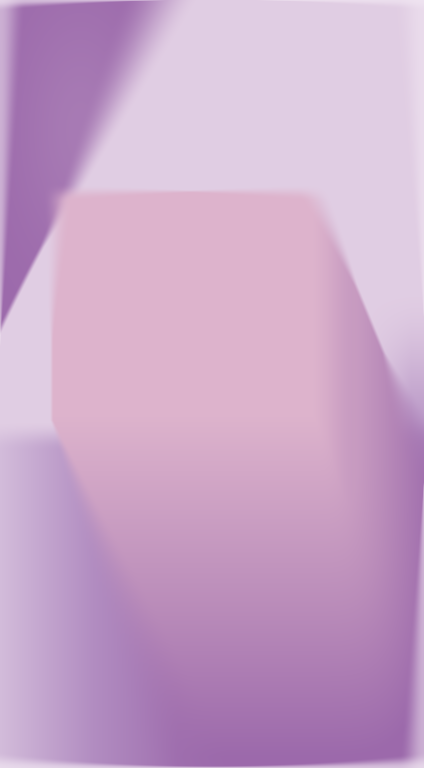
Reproduce this background procedurally as a WebGL 2 fragment shader.

```glsl
#version 300 es
precision highp float;
// Soft violet backdrop: a rosy folded panel over pale lavender, with a dark
// violet wedge at the upper left and a lilac haze below. Each layer is a
// half-plane with its own blur, filled by gradients, inside a pale bowed rim.

uniform vec2 u_resolution;
out vec4 fragColor;

const vec3 LAVENDER = vec3(0.880, 0.805, 0.890);
const vec3 PINK     = vec3(0.866, 0.702, 0.800);
const vec3 MAUVE    = vec3(0.725, 0.545, 0.725);
const vec3 VIOLET   = vec3(0.610, 0.412, 0.670);
const vec3 PLUM     = vec3(0.655, 0.480, 0.705);
const vec3 LILAC    = vec3(0.695, 0.550, 0.755);
const vec3 MIST     = vec3(0.825, 0.735, 0.855);
const vec3 RIM      = vec3(0.945, 0.905, 0.950);

// Linear position of v between a and b, clamped to 0..1
float ramp(float a, float b, float v) {
    return clamp((v - a) / (b - a), 0.0, 1.0);
}

// Soft step: 0 below -blur, 1 above +blur
float softEdge(float d, float blur) {
    return smoothstep(-blur, blur, d);
}

// The x of the line through a and b at height y
float lineX(vec2 a, vec2 b, float y) {
    return mix(a.x, b.x, (y - a.y) / (b.y - a.y));
}

// Three-stop gradient from pink through mauve to violet
vec3 roseGradient(float t) {
    return mix(mix(PINK, MAUVE, ramp(0.0, 0.57, t)), VIOLET, ramp(0.57, 1.0, t));
}

// Dark wedge, blurred at the top and crisp lower down
vec3 addWedge(vec3 base, vec2 p) {
    float lower = lineX(vec2(0.0, 0.57), vec2(0.14, 0.72), p.y);
    lower -= 0.5 * max(p.y - 0.57, 0.0) * max(0.72 - p.y, 0.0);
    float upper = lineX(vec2(0.18, 0.766), vec2(0.378, 1.0), p.y);
    float edge = mix(lower, upper, smoothstep(0.72, 0.79, p.y));
    float blur = mix(0.008, 0.095, ramp(0.68, 1.0, p.y));
    vec2 q = (p - vec2(0.19, 0.83)) * vec2(6.5, 6.0);
    vec3 wedge = mix(VIOLET, PLUM, exp(-dot(q, q)));
    return mix(base, wedge, softEdge(edge - p.x, blur));
}

// Haze along the lower left, deepening to the right
vec3 addLowerHaze(vec3 base, vec2 p) {
    vec3 haze = mix(MIST, LILAC, ramp(0.0, 0.22, p.x));
    haze = mix(haze, VIOLET, ramp(0.22, 0.42, p.x) * 0.8);
    return mix(base, haze, softEdge(0.433 - p.y, 0.020));
}

// Lilac shade beside the right flank of the panel
vec3 addRightShade(vec3 base, vec2 p) {
    float depth = smoothstep(0.63, 0.38, p.y) * ramp(0.86, 0.97, p.x);
    return mix(base, mix(LILAC, VIOLET, ramp(0.46, 0.34, p.y)), depth);
}

// Coverage of the central panel
float panelMask(vec2 p) {
    float upperLeft = 0.122 + 0.016 * smoothstep(0.56, 0.76, p.y);
    float lowerLeft = lineX(vec2(0.122, 0.453), vec2(0.305, 0.206), p.y);
    float leftBlur = 0.005 + 0.034 * ramp(0.56, 0.76, p.y)
                   + 0.10 * ramp(0.45, 0.05, p.y);
    float left = softEdge(p.x - max(upperLeft, lowerLeft), leftBlur);

    float flank = lineX(vec2(0.849, 0.616), vec2(0.990, 0.427), p.y);
    flank -= 0.6 * pow(max(p.y - 0.616, 0.0), 2.0);
    float rightBlur = 0.006 + 0.034 * ramp(0.63, 0.75, p.y)
                    + 0.06 * ramp(0.54, 0.42, p.y);
    float right = softEdge(flank - p.x, rightBlur);
    right = mix(1.0, right, smoothstep(0.30, 0.42, p.y));

    float bow = abs(p.x - 0.45) / 0.3;
    float top = softEdge(0.751 - 0.002 * bow * bow - p.y, 0.002 + 0.010 * min(bow, 1.3));
    return left * right * top;
}

// Panel colour: darkens toward the bottom and the right flank
vec3 panelColor(vec2 p) {
    float down = ramp(0.46, 0.015, p.y);
    float side = ramp(0.74, 1.03, p.x);
    float t = pow(pow(down, 4.0) + pow(side, 4.0), 0.25);
    t = max(t, 0.35 * smoothstep(0.73, 0.84, p.x));
    return roseGradient(min(t, 1.0));
}

// Fade that reaches inward from a border by the given width
float borderFade(float d, float width) {
    return 1.0 - smoothstep(0.0, max(width, 0.0005), d);
}

// Pale rim with bowed sides, widest at the corners
float rimMask(vec2 p) {
    float bow = pow(abs(2.0 * p.x - 1.0), 2.0);
    float left = borderFade(p.x, 0.062 * ramp(0.54, 1.0, p.y));
    float rightWidth = 0.070 * ramp(0.58, 1.0, p.y) + 0.060 * ramp(0.38, 0.0, p.y);
    float right = borderFade(1.0 - p.x, rightWidth);
    float top = borderFade(1.0 - p.y, 0.015 * bow);
    float bottom = borderFade(p.y, 0.003 + 0.018 * bow);
    return 1.0 - (1.0 - 0.55 * left) * (1.0 - 0.55 * right)
               * (1.0 - 0.65 * top) * (1.0 - 0.70 * bottom);
}

void main() {
    vec2 p = gl_FragCoord.xy / u_resolution;
    vec3 color = addWedge(LAVENDER, p);
    color = addLowerHaze(color, p);
    color = addRightShade(color, p);
    color = mix(color, panelColor(p), panelMask(p));
    color = mix(color, RIM, rimMask(p));
    fragColor = vec4(color, 1.0);
}
```
